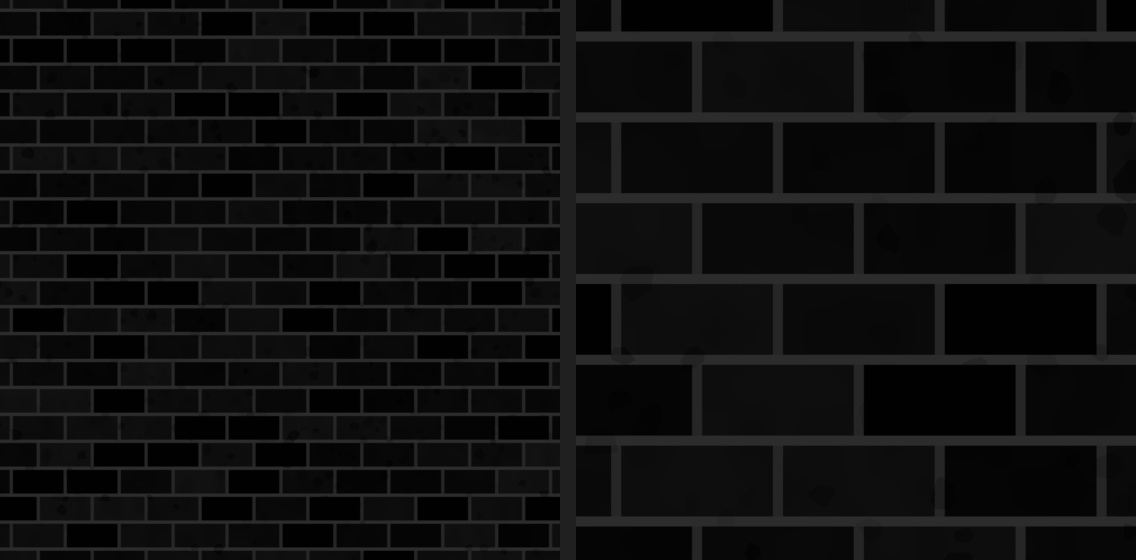
Left, the full canvas; right, a detail of the centre.
A WebGL 2 fragment shader for this texture:

```glsl
#version 300 es
precision highp float;
// Near-black running-bond brick wall with grey mortar and faint angular chips.

uniform vec2 u_resolution;
out vec4 outColor;

const vec2 BRICK = vec2(0.0963, 0.04811);     // brick pitch: 10.4 across, 20.8 down
const vec2 ORIGIN = vec2(0.0202, 0.0195);     // first mortar crossing
const float MORTAR_HALF = 0.0030;             // half width of the joints
const vec3 BED_COLOR = vec3(0.172);           // horizontal joints
const vec3 HEAD_COLOR = vec3(0.148);          // vertical joints
const float TONE_MIN = 0.014;                 // ordinary brick range
const float TONE_MAX = 0.066;
const float BLACK_SHARE = 0.2;                // share of almost black bricks
const float BLACK_TONE = 0.004;
const float CHIP_GRID = 27.0;                 // chip cells across the canvas
const float CHIP_MIN = 0.0045;                // chip radius range
const float CHIP_MAX = 0.0105;
const float CHIP_DARK = 0.5;                  // strongest chip shading
const int CHIP_SIDES = 7;
const float TAU = 6.2831853;

float hash(vec2 p) {
    return fract(sin(dot(p, vec2(127.1, 311.7))) * 43758.5453);
}

float noise(vec2 p) {
    vec2 i = floor(p), f = fract(p);
    f = f * f * (3.0 - 2.0 * f);
    vec2 e = vec2(0.0, 1.0);
    return mix(mix(hash(i), hash(i + e.yx), f.x),
               mix(hash(i + e.xy), hash(i + e.yy), f.x), f.y);
}

// Signed distance to an irregular convex polygon
float chipDistance(vec2 d, float radius, vec2 seed) {
    float dist = -1.0;
    float turn = hash(seed + 3.7) * TAU;
    for (int k = 0; k < CHIP_SIDES; k++) {
        float a = turn + TAU * float(k) / float(CHIP_SIDES);
        float reach = radius * mix(0.6, 1.2, hash(seed + float(k) * 5.3));
        dist = max(dist, dot(d, vec2(cos(a), sin(a))) - reach);
    }
    return dist;
}

// Light left after one layer of scattered, clustered chips
float chipLayer(vec2 p, float layer, float aa) {
    float light = 1.0;
    vec2 home = floor(p * CHIP_GRID);
    for (int y = -1; y <= 1; y++) {
        for (int x = -1; x <= 1; x++) {
            vec2 cell = home + vec2(x, y);
            vec2 seed = cell + layer * 61.3;
            vec2 center = (cell + vec2(hash(seed + 1.1), hash(seed + 2.3))) / CHIP_GRID;
            float cluster = noise(center * 9.0 + layer * 4.0);
            float present = step(hash(seed + 7.9), 0.1 + 0.6 * cluster);
            float radius = mix(CHIP_MIN, CHIP_MAX, hash(seed + 4.1));
            float strength = CHIP_DARK * mix(0.2, 1.0, pow(hash(seed + 9.2), 2.0));
            float d = chipDistance(p - center, radius, seed);
            light *= 1.0 - present * strength * smoothstep(aa, -aa, d);
        }
    }
    return light;
}

// Flat tone for each brick, with a share of almost black ones
float brickTone(vec2 id) {
    float tone = mix(TONE_MIN, TONE_MAX, hash(id + 17.0));
    return hash(id + 41.0) < BLACK_SHARE ? BLACK_TONE : tone;
}

void main() {
    vec2 p = gl_FragCoord.xy / u_resolution.y;
    float aa = 0.9 / u_resolution.y;

    // Running bond: every other course shifts by half a brick
    vec2 q = (p - ORIGIN) / BRICK;
    float course = floor(q.y);
    q.x -= 0.5 * mod(course, 2.0);
    vec2 id = vec2(floor(q.x), course);
    vec2 f = fract(q);
    vec2 edge = min(f, 1.0 - f) * BRICK;

    // Brick faces with a faint blotchy surface
    float blotch = mix(0.88, 1.12, noise(p * vec2(48.0, 32.0)));
    vec3 color = vec3(brickTone(id) * blotch);

    // Mortar joints, beds over heads
    vec2 joint = smoothstep(MORTAR_HALF + aa, MORTAR_HALF - aa, edge);
    color = mix(color, HEAD_COLOR, joint.x);
    color = mix(color, BED_COLOR, joint.y);

    // Chips darken bricks fully and mortar a little
    float light = chipLayer(p, 0.0, aa) * chipLayer(p, 1.0, aa);
    color *= mix(light, 1.0, 0.45 * max(joint.x, joint.y));

    outColor = vec4(color, 1.0);
}
```
